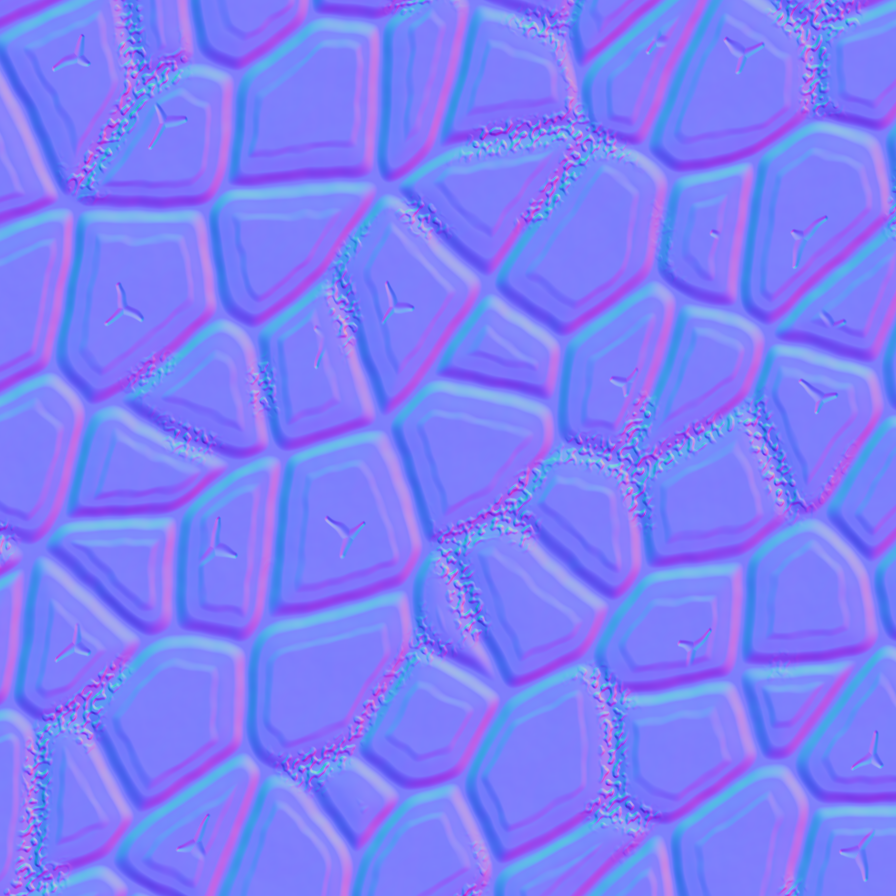
This texture map is drawn by a Shadertoy shader. Its source:

```glsl
// Tangent-space normal map of irregular bevelled paving stones with sandy joints

const float STONES = 7.2;        // stones across the canvas
const float SIZE_SPREAD = 0.24;  // weight range that makes stones big or small

vec2 hash2(vec2 p) {
    vec3 q = fract(p.xyx * vec3(0.1031, 0.1030, 0.0973));
    q += dot(q, q.yzx + 33.33);
    return fract((q.xx + q.yz) * q.zy);
}

float gradientDot(vec2 cell, vec2 corner, vec2 f) {
    float angle = 6.2832 * hash2(cell + corner).x;
    return dot(vec2(cos(angle), sin(angle)), f - corner);
}

// Gradient noise, about -0.7 to 0.7
float noise(vec2 p) {
    vec2 i = floor(p), f = p - i;
    vec2 u = f * f * f * (f * (f * 6.0 - 15.0) + 10.0);
    float low = mix(gradientDot(i, vec2(0, 0), f), gradientDot(i, vec2(1, 0), f), u.x);
    float high = mix(gradientDot(i, vec2(0, 1), f), gradientDot(i, vec2(1, 1), f), u.x);
    return mix(low, high, u.y);
}

// Seed position in xy, size weight in z
vec3 seed(vec2 cell) {
    return vec3(cell + 0.06 + 0.88 * hash2(cell + 17.0),
                SIZE_SPREAD * hash2(cell + 71.0).x);
}

float power(vec2 p, vec3 s) {
    vec2 r = p - s.xy;
    return dot(r, r) - s.z;
}

// Cell of the stone that owns p (weighted Voronoi)
vec2 findStone(vec2 p) {
    vec2 home = floor(p), best = home;
    float nearest = 1e3;
    for (int y = -2; y <= 2; y++)
    for (int x = -2; x <= 2; x++) {
        vec2 cell = home + vec2(x, y);
        float d = power(p, seed(cell));
        if (d < nearest) { nearest = d; best = cell; }
    }
    return best;
}

// Rounded distance to the joint (x) and to the inner bevel line (y)
vec2 edgeDistances(vec2 p, vec2 stone, float roundOuter, float roundInner) {
    vec3 own = seed(stone);
    float ownPower = power(p, own);
    vec2 sum = vec2(0.0);
    for (int y = -2; y <= 2; y++)
    for (int x = -2; x <= 2; x++) {
        if (x == 0 && y == 0) continue;
        vec2 cell = stone + vec2(x, y);
        vec3 other = seed(cell);
        float d = 0.5 * (power(p, other) - ownPower) / distance(own.xy, other.xy);
        float bevel = 0.15 + 0.09 * hash2(stone * 3.0 + cell * 7.0).x;
        sum += exp(-vec2(d / roundOuter, (d - bevel) / roundInner));
    }
    return -vec2(roundOuter, roundInner) * log(sum);
}

float segment(vec2 p, vec2 end) {
    return length(p - end * clamp(dot(p, end) / dot(end, end), 0.0, 1.0));
}

// Three-armed chisel mark, 1 in the groove and 0 outside
float chiselMark(vec2 p, vec2 stone) {
    vec2 r = hash2(stone + 5.0);
    vec2 q = p - seed(stone).xy - 0.22 * (hash2(stone + 29.0) - 0.5);
    q += 0.025 * vec2(noise(p * 7.0), noise(p * 7.0 + 40.0));
    float mark = 0.0;
    for (int i = 0; i < 3; i++) {
        float angle = 6.2832 * r.x + 2.0 * float(i);
        float reach = 0.09 + 0.13 * hash2(stone + float(i) * 9.0).y;
        float d = segment(q, reach * vec2(cos(angle), sin(angle)));
        float width = 0.055 * (1.0 - 0.55 * min(length(q) / reach, 1.0));
        mark = max(mark, 1.0 - smoothstep(0.0, width, d));
    }
    return mark * step(0.55, r.y);
}

// Surface height in units of one stone
float height(vec2 p) {
    vec2 bent = p + 0.05 * vec2(noise(p * 1.3), noise(p * 1.3 + 60.0));
    bent += 0.014 * vec2(noise(p * 5.0 + 20.0), noise(p * 5.0 + 90.0));
    vec2 stone = findStone(bent);
    vec2 d = edgeDistances(bent, stone, 0.035, 0.014);
    float inner = d.y + 0.025 * noise(p * 6.0 + 13.0);

    // Outer shoulder, gentle bevel, then the raised top
    float top = smoothstep(-0.01, 0.06, inner);
    float h = 0.042 * smoothstep(0.005, 0.105, d.x);
    h += 0.010 * smoothstep(0.08, 0.22, d.x) + 0.012 * top;

    // Chisel marks and slight unevenness
    h -= 0.011 * chiselMark(bent, stone) * top;
    h += 0.004 * noise(p * 3.0) + 0.0008 * noise(p * 11.0);

    // Patches of sand that fill the joints
    float sand = smoothstep(0.12, 0.3, noise(p * 0.85 + 7.0));
    sand *= 1.0 - smoothstep(0.05, 0.15, d.x);
    float grains = smoothstep(-0.1, 0.4, noise(p * 19.0));
    return mix(h, 0.6 * h + 0.012 + 0.016 * grains, sand);
}

// Canvas to stone space, slightly stretched along the rising diagonal
vec2 toStones(vec2 uv) {
    return STONES * mat2(1.05, -0.12, -0.12, 0.93) * uv + 31.0;
}

void mainImage(out vec4 fragColor, in vec2 fragCoord) {
    vec2 uv = fragCoord / iResolution.y;
    vec2 e = vec2(0.0011, 0.0);
    vec2 slope = vec2(height(toStones(uv + e.xy)) - height(toStones(uv - e.xy)),
                      height(toStones(uv + e.yx)) - height(toStones(uv - e.yx)));
    vec3 normal = normalize(vec3(-slope / (2.0 * e.x * STONES), 1.0));
    fragColor = vec4(0.495 + 0.495 * normal, 1.0);
}
```
